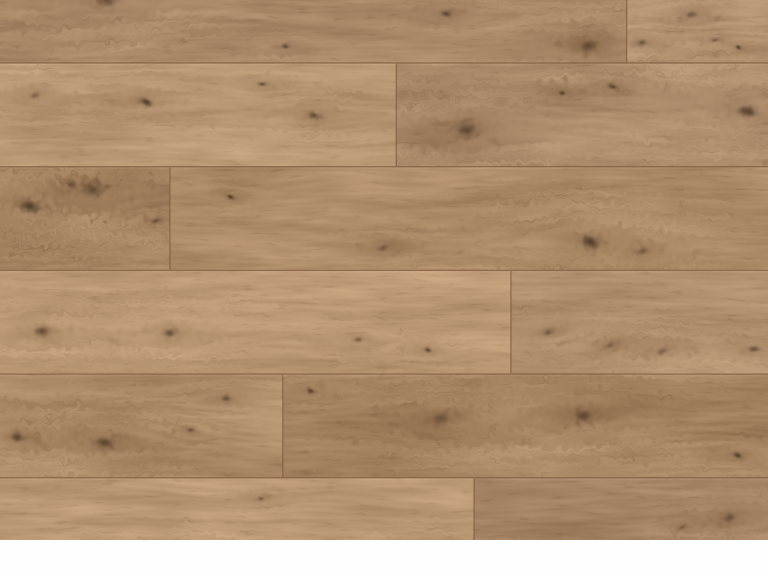
A Shadertoy shader for this texture:

```glsl
#define PLANK_HEIGHT 0.18
#define TOP_SEAM 0.8906
#define FLOOR_BOTTOM 0.0625
#define SEAM_WIDTH 0.0022
#define KNOTS_PER_PLANK 4
#define OAK vec3(0.692, 0.562, 0.430)
#define TONE_TINT vec3(1.0, 1.0, 0.92)
#define KNOT_COLOR vec3(0.27, 0.19, 0.13)
#define SEAM_COLOR vec3(0.50, 0.35, 0.24)
#define MARGIN_COLOR vec3(1.0, 0.995, 0.995)

// Per row from the top: joint position, tone of left plank, tone of right plank
const vec3 ROWS[6] = vec3[6](
    vec3(1.088, -0.025, 0.020), vec3(0.688, 0.030, -0.005),
    vec3(0.295, -0.040, -0.015), vec3(0.887, 0.032, 0.012),
    vec3(0.491, -0.012, -0.032), vec3(0.823, 0.030, -0.040));

vec2 hash2(vec2 p) {
    vec3 q = fract(p.xyx * vec3(0.1031, 0.1030, 0.0973));
    q += dot(q, q.yzx + 33.33);
    return fract((q.xx + q.yz) * q.zy);
}

float cornerSlope(vec2 cell, vec2 offset) {
    return dot(hash2(cell) * 2.0 - 1.0, offset);
}

float gradientNoise(vec2 p) {
    vec2 i = floor(p), f = p - i;
    vec2 u = f * f * f * (f * (f * 6.0 - 15.0) + 10.0);
    vec2 e = vec2(1.0, 0.0);
    return mix(mix(cornerSlope(i, f), cornerSlope(i + e, f - e), u.x),
               mix(cornerSlope(i + e.yx, f - e.yx), cornerSlope(i + 1.0, f - 1.0), u.x), u.y);
}

// Brightness of the long grain, around zero
float woodGrain(vec2 g) {
    g.y += 0.014 * gradientNoise(g * vec2(3.0, 6.0));
    float cloud = gradientNoise(g * vec2(2.5, 10.0));
    float streak = gradientNoise(g * vec2(4.0, 45.0));
    float fiber = gradientNoise(g * vec2(14.0, 130.0));
    float pores = smoothstep(0.15, 0.5, gradientNoise(g * vec2(34.0, 180.0)));
    float stain = smoothstep(0.1, 0.5, gradientNoise(g * vec2(2.2, 16.0) + 40.0));
    // Arched growth rings, only in some areas
    float rings = sin(6.2832 * (7.0 * gradientNoise(g * vec2(1.6, 6.0)) + 18.0 * g.y));
    float ringArea = smoothstep(-0.05, 0.35, gradientNoise(g * vec2(1.8, 7.0) + 17.0));
    return 0.075 * cloud + 0.07 * streak + 0.06 * fiber
         - 0.035 * pores - 0.045 * stain + 0.016 * rings * ringArea;
}

// x: bend of the grain, y: dark core, z: smoky halo
vec3 knots(vec2 p, vec2 span, float bottom, float id) {
    vec3 total = vec3(0.0);
    for (int i = 0; i < KNOTS_PER_PLANK; i++) {
        vec2 place = hash2(vec2(id * 5.7 + 3.0, float(i) * 9.1 + 2.0));
        vec2 look = hash2(vec2(float(i) * 4.3 + 11.0, id * 7.9 + 5.0));
        float along = (float(i) + 0.15 + 0.7 * place.x) / float(KNOTS_PER_PLANK);
        vec2 center = vec2(mix(span.x, span.y, along),
                           bottom + PLANK_HEIGHT * mix(0.15, 0.85, place.y));
        float size = mix(0.0035, 0.012, look.x * look.x);
        vec2 d = p - center;
        d.y += (look.y - 0.5) * 0.7 * d.x * exp(-abs(d.x) * 30.0);
        float ragged = 1.0 + 0.7 * gradientNoise(p * 85.0 + id);
        float r = length(d * vec2(0.7, 1.0)) / size * ragged;
        float smoke = length(d * vec2(0.35, 1.0)) / size * ragged;
        total.x -= 0.8 * d.y * exp(-0.05 * smoke * smoke);
        total.y += mix(0.3, 0.85, look.y) * exp(-1.3 * r * r);
        total.z += exp(-0.55 * smoke);
    }
    return total;
}

void mainImage(out vec4 fragColor, in vec2 fragCoord) {
    float pixel = 1.0 / iResolution.y;
    vec2 p = fragCoord * pixel;
    float rightEdge = iResolution.x * pixel;

    // Plank under this point
    float rowPos = (TOP_SEAM - p.y) / PLANK_HEIGHT;
    float row = clamp(floor(rowPos), -1.0, 4.0);
    vec3 rowPlan = ROWS[int(row) + 1];
    float joint = rowPlan.x;
    float side = step(joint, p.x);
    float id = 2.0 * row + side + 5.0;
    vec2 span = mix(vec2(0.0, joint), vec2(joint, rightEdge), side);
    float bottom = TOP_SEAM - (row + 1.0) * PLANK_HEIGHT;

    // Wood
    vec3 knot = knots(p, span, bottom, id);
    vec2 grainPos = p + vec2(0.0, knot.x) + id * vec2(7.31, 3.17);
    float tone = mix(rowPlan.y, rowPlan.z, side) + woodGrain(grainPos) - 0.09 * min(knot.z, 1.0);
    vec3 color = OAK + tone * TONE_TINT;
    color.b += 0.02 * (hash2(vec2(id, 8.0)).x - 0.5);
    color = mix(color, KNOT_COLOR, min(knot.y, 0.85));

    // Seams, with a faint lit bevel below each long one
    float below = fract(rowPos) * PLANK_HEIGHT;
    float seamDist = min(min(below, PLANK_HEIGHT - below), abs(p.x - joint));
    color += 0.025 * (1.0 - smoothstep(SEAM_WIDTH, 2.5 * SEAM_WIDTH, below));
    float seam = clamp((0.5 * SEAM_WIDTH - seamDist) / pixel + 0.5, 0.0, 1.0);
    color = mix(color, SEAM_COLOR, 0.75 * seam);

    // Blank strip under the floor
    float floorMask = clamp((p.y - FLOOR_BOTTOM) / pixel + 0.5, 0.0, 1.0);
    fragColor = vec4(mix(MARGIN_COLOR, color, floorMask), 1.0);
}
```
